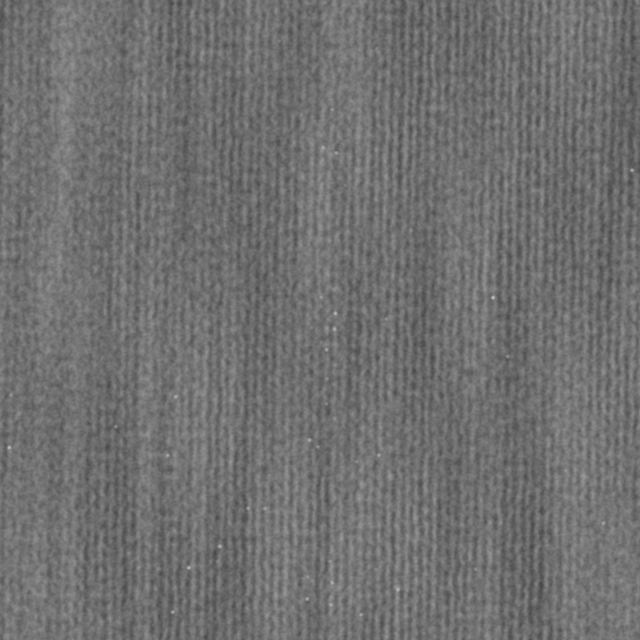
Give the GLSL for this texture, as a Shadertoy shader.

```glsl
#define BASE_GREY 0.434
#define RIB_COUNT 69.0
#define RIB_DEPTH 0.036
#define LEAN 0.016
#define GRAIN_SCALE vec2(125.0, 92.0)
#define GRAIN_DEPTH 0.105
#define STREAK_DEPTH 0.075
#define PATCH_DEPTH 0.050
#define SPECK_GRID 85.0
#define SPECK_GLOW 0.26

const float TAU = 6.28318;

vec2 hash2(vec2 p) {
    vec3 q = fract(p.xyx * vec3(0.1031, 0.1030, 0.0973));
    q += dot(q, q.yzx + 33.33);
    return fract((q.xx + q.yz) * q.zy);
}

vec2 gradient(vec2 cell) {
    float angle = TAU * hash2(cell + 71.0).x;
    return vec2(cos(angle), sin(angle));
}

float gradientNoise(vec2 p) {
    vec2 i = floor(p), f = p - i;
    vec2 w = f * f * (3.0 - 2.0 * f);
    vec2 e = vec2(0.0, 1.0);
    float low = mix(dot(gradient(i), f), dot(gradient(i + e.yx), f - e.yx), w.x);
    float high = mix(dot(gradient(i + e.xy), f - e.xy), dot(gradient(i + e.yy), f - e.yy), w.x);
    return mix(low, high, w.y);
}

// Soft-edged oval region, 1 at its centre
float oval(vec2 p, vec2 centre, vec2 size) {
    vec2 d = (p - centre) / size;
    return exp(-dot(d, d));
}

// Fine vertical ridges with wavering lines and uneven strength
float ribs(vec2 p, float smoothArea) {
    float waver = 1.8 * gradientNoise(p * vec2(6.0, 1.6) + 11.0)
                + 1.5 * gradientNoise(p * vec2(42.0, 26.0) + 5.0);
    float strength = mix(0.75, 1.3, p.x) + 1.1 * gradientNoise(p * vec2(9.0, 4.0) + 31.0);
    strength *= 1.0 - 0.75 * smoothArea;
    return max(strength, 0.1) * sin(TAU * RIB_COUNT * p.x + waver);
}

// Long streaks along the ridges, broad and narrow
float streaks(vec2 p) {
    return 0.7 * gradientNoise(p * vec2(15.0, 1.3) + 3.0)
         + 0.8 * gradientNoise(p * vec2(37.0, 2.6) + 17.0);
}

// Two octaves of mottling, the finer one turned off the axes
float grain(vec2 p) {
    vec2 turned = mat2(0.8, 0.6, -0.6, 0.8) * p;
    return gradientNoise(p * GRAIN_SCALE)
         + 0.55 * gradientNoise(turned * GRAIN_SCALE.x * 1.7 + 9.0)
         + 0.4 * gradientNoise(turned * 55.0 + 23.0);
}

// Small bright dots gathered in a loose column
float specks(vec2 p) {
    vec2 cell = floor(p * SPECK_GRID);
    vec2 chance = hash2(cell + 200.0);
    vec2 spot = (cell + 0.3 + 0.4 * hash2(cell + 400.0)) / SPECK_GRID;
    float column = exp(-pow((spot.x - 0.505) / 0.022, 2.0));
    float cluster = smoothstep(-0.25, 0.35, gradientNoise(vec2(2.0, spot.y * 7.0)));
    float density = 0.004 + 0.24 * column * cluster;
    float dotShape = 1.0 - smoothstep(0.0008, 0.0046, length(p - spot));
    return step(chance.x, density) * dotShape * mix(0.25, 1.0, chance.y * chance.y);
}

void mainImage(out vec4 fragColor, in vec2 fragCoord) {
    vec2 uv = fragCoord / iResolution.y;
    vec2 p = vec2(uv.x - LEAN * (uv.y - 0.5), uv.y);

    // Paler, smoother areas at the left and the lower right
    float smoothArea = oval(p, vec2(0.1, 0.65), vec2(0.055, 0.6))
                     + oval(p, vec2(0.97, 0.1), vec2(0.09, 0.22));

    float grey = BASE_GREY + 0.025 * smoothArea;
    grey += RIB_DEPTH * ribs(p, min(smoothArea, 1.0));
    grey += STREAK_DEPTH * streaks(p);
    grey += PATCH_DEPTH * gradientNoise(p * vec2(5.0, 3.2) + 47.0);
    grey += GRAIN_DEPTH * grain(p);
    grey += SPECK_GLOW * specks(p);

    fragColor = vec4(vec3(clamp(grey, 0.0, 1.0)), 1.0);
}
```
